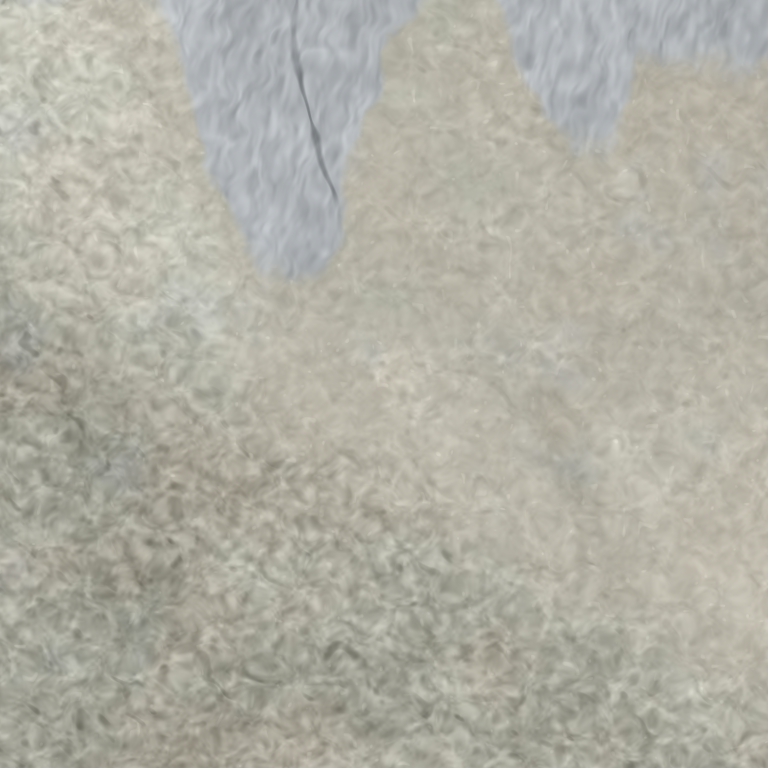
Write a Shadertoy shader that draws this texture.

```glsl
const vec3 WARM_TINT = vec3(0.004, -0.006, -0.058);
const vec3 GREEN_TINT = vec3(-0.004, 0.000, -0.052);
const vec3 ROSY_TINT = vec3(0.010, -0.008, -0.062);
const vec3 BLUE_TINT = vec3(-0.016, 0.002, 0.016);
const float STONE_TONE = 0.712;
const float PAINT_TONE = 0.703;
const float DIRT_DARKENING = 0.062;
const float BLOTCH_STRENGTH = 0.065;
const float SMOOTH_GRAIN = 0.050;
const float ROUGH_GRAIN = 0.115;
const float PAINT_GRAIN = 0.085;
const float PIT_DEPTH = 0.085;
const float CRACK_WIDTH = 0.0045;

float hash(vec2 p) {
    vec3 q = fract(vec3(p.xyx) * 0.1031);
    q += dot(q, q.yzx + 33.33);
    return fract((q.x + q.y) * q.z);
}

// Value noise from -1 to 1
float noise(vec2 p) {
    vec2 cell = floor(p);
    vec2 f = fract(p);
    f = f * f * (3.0 - 2.0 * f);
    float low = mix(hash(cell), hash(cell + vec2(1, 0)), f.x);
    float high = mix(hash(cell + vec2(0, 1)), hash(cell + vec2(1, 1)), f.x);
    return 2.0 * mix(low, high, f.y) - 1.0;
}

float fbm(vec2 p) {
    float sum = 0.0;
    float weight = 0.55;
    for (int i = 0; i < 5; i++) {
        sum += weight * noise(p);
        p = mat2(1.6, 1.2, -1.2, 1.6) * p + 17.3;
        weight *= 0.55;
    }
    return sum;
}

vec2 rotate(vec2 p, float angle) {
    float c = cos(angle), s = sin(angle);
    return vec2(c * p.x + s * p.y, c * p.y - s * p.x);
}

// Bluish layer hanging from the top edge in two tongues
float paintMask(vec2 p) {
    float x = p.x + 0.025 * fbm(p * 9.0);
    float leftTongue = 0.37 * (1.0 - smoothstep(0.03, 0.18, abs(x - 0.375)));
    float rightTongue = 0.22 * (1.0 - smoothstep(0.01, 0.13, abs(x - 0.76)));
    float rightRim = 0.10 * smoothstep(0.76, 0.86, x);
    float reach = max(leftTongue, max(rightTongue, rightRim)) - 0.012;
    float edge = reach - p.y + 0.035 * fbm(p * 16.0 + 4.0);
    return smoothstep(-0.022, 0.030, edge);
}

// Thin crack running down the left tongue
float crackMask(vec2 p) {
    float t = p.y / 0.27;
    float path = 0.384 + 0.055 * t * t + 0.006 * noise(vec2(p.y * 28.0, 3.0));
    float width = CRACK_WIDTH * (0.8 + 0.5 * noise(vec2(p.y * 45.0, 8.0)));
    float line = 1.0 - smoothstep(0.2 * width, 1.5 * width, abs(p.x - path));
    return line * (1.0 - smoothstep(0.24, 0.28, p.y)) * mix(0.45, 1.0, smoothstep(0.0, 0.12, p.y));
}

// Soft diagonal stain right of the centre
float stainMask(vec2 p) {
    vec2 q = rotate(p - vec2(0.755, 0.66), 1.12);
    q.y += 0.018 * fbm(p * 14.0);
    return exp(-q.x * q.x / 0.017 - q.y * q.y / 0.0007);
}

void mainImage(out vec4 fragColor, in vec2 fragCoord) {
    vec2 uv = fragCoord / iResolution.xy;
    vec2 p = vec2(uv.x, 1.0 - uv.y);
    vec2 slanted = rotate(p, 0.9);

    // Large regions
    float blotch = fbm(p * 5.5 + 11.0);
    float mottle = fbm(p * 17.0 + 31.0);
    float drift = fbm(slanted * vec2(3.0, 9.0) + 5.0);
    float diagonal = p.y - 0.30 - 0.62 * p.x;
    float dirt = smoothstep(-0.06, 0.15, diagonal + 0.10 * blotch + 0.05 * mottle);
    float pale = 1.0 - smoothstep(0.0, 0.20, abs(diagonal + 0.10));
    float rough = max(dirt, 0.75 * (1.0 - smoothstep(0.12, 0.42, p.x + 0.15 * blotch)));
    rough = max(rough, 0.5 * smoothstep(0.1, 0.6, mottle + 0.4 * drift));

    // Grain, pits and bright chips
    vec2 warped = p + 0.006 * vec2(noise(p * 40.0), noise(p * 40.0 + 9.0));
    float grain = 0.55 * noise(rotate(warped, 0.5) * vec2(65.0, 85.0))
                + 0.55 * noise(rotate(warped, 1.1) * vec2(125.0, 105.0))
                + 0.30 * noise(warped * 205.0);
    float pits = smoothstep(0.50, 0.95, noise(rotate(warped, 0.7) * vec2(48.0, 78.0) + 60.0));
    float chips = smoothstep(0.72, 0.98, noise(warped * 95.0 + 23.0));

    // Stone
    float tone = STONE_TONE - DIRT_DARKENING * dirt + 0.018 * pale;
    tone += 0.028 * (1.0 - smoothstep(0.15, 0.5, p.x)) * (1.0 - dirt);
    tone += BLOTCH_STRENGTH * blotch * mix(0.35, 1.0, dirt) + 0.035 * mottle * mix(0.5, 1.0, rough);
    tone += 0.025 * drift - 0.065 * stainMask(p) + 0.025 * stainMask(p - vec2(0.07, -0.02));
    tone += mix(SMOOTH_GRAIN, ROUGH_GRAIN, rough) * grain;
    tone += 0.05 * chips - PIT_DEPTH * pits * mix(0.35, 1.0, rough);
    float hue = fbm(p * 8.0 + 47.0) + 0.35 * (1.0 - dirt) * smoothstep(0.3, 0.8, p.x);
    vec3 tint = mix(WARM_TINT, ROSY_TINT, smoothstep(0.0, 0.7, hue));
    tint = mix(tint, GREEN_TINT, smoothstep(0.0, 0.5, -hue + 0.3 * dirt));
    tint = mix(tint, BLUE_TINT, 0.35 * smoothstep(0.25, 0.75, fbm(p * 7.0 + 83.0)));
    vec3 stone = vec3(tone) + tint;

    // Paint with fine, nearly upright fibres
    vec2 fibre = rotate(warped, 0.22);
    float streaks = 0.6 * noise(fibre * vec2(115.0, 38.0)) + 0.4 * noise(fibre * vec2(190.0, 75.0));
    float scuffs = smoothstep(0.45, 0.95, noise(fibre * vec2(75.0, 30.0) + 70.0));
    float paintTone = PAINT_TONE + PAINT_GRAIN * streaks + 0.05 * blotch + 0.025 * mottle;
    paintTone -= 0.07 * scuffs * smoothstep(-0.3, 0.4, mottle) + 0.17 * crackMask(p);
    vec3 paint = vec3(paintTone) + BLUE_TINT;

    fragColor = vec4(clamp(mix(stone, paint, paintMask(p)), 0.0, 1.0), 1.0);
}
```
